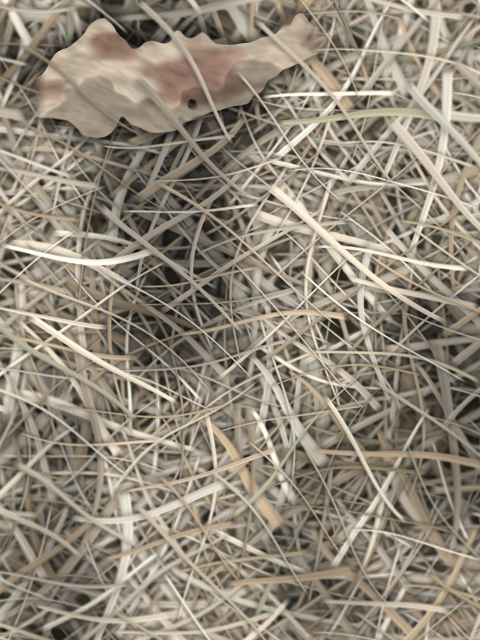
This texture is drawn by a WebGL 2 fragment shader. Its source:

```glsl
#version 300 es
precision highp float;

uniform vec2 u_resolution;
out vec4 fragColor;

const int LAYERS = 24;
const int LEAF_LAYER = 22;
const vec3 SOIL = vec3(0.16, 0.15, 0.12);
const vec3 STRAW = vec3(0.82, 0.765, 0.69);
const vec3 PALE = vec3(0.90, 0.875, 0.81);
const vec3 TAN = vec3(0.71, 0.63, 0.52);
const vec3 GREEN = vec3(0.60, 0.61, 0.48);

float hash(vec2 p) {
    return fract(sin(dot(p, vec2(127.1, 311.7))) * 43758.5);
}

vec4 hash4(vec2 p) {
    float phase = dot(p, vec2(127.1, 311.7));
    return fract(sin(phase + vec4(0.0, 1.3, 2.9, 4.1)) * vec4(43758.5, 22578.1, 19642.3, 31415.9));
}

float noise(vec2 p) {
    vec2 i = floor(p), f = fract(p);
    f = f * f * (3.0 - 2.0 * f);
    return mix(mix(hash(i), hash(i + vec2(1, 0)), f.x),
               mix(hash(i + vec2(0, 1)), hash(i + vec2(1, 1)), f.x), f.y);
}

float fbm(vec2 p) {
    return 0.65 * noise(p) + 0.35 * noise(p * 2.3 + 7.3);
}

vec3 strawColour(float pick, float tone) {
    vec3 c = mix(TAN, STRAW, smoothstep(0.0, 0.45, pick));
    c = mix(c, PALE, smoothstep(0.5, 0.95, pick));
    return mix(c, GREEN, 0.6 * step(0.965, tone));
}

// One bent, tapered blade with a soft shadow; t runs from -1 to 1 along its cell.
vec3 paintBlade(vec3 below, float t, float y, vec2 cell, vec4 shape, float depth, float blur, float gloom) {
    vec4 look = fract(shape.yzwx * 37.7);
    float phase = 3.5 * t + 6.28 * look.x;
    float tilt = 0.8 * (shape.y - 0.5), bend = 0.5 * (shape.z - 0.5);
    float curve = tilt * t + bend * (t * t - 0.3) + 0.09 * sin(phase);
    float slope = (tilt + 2.0 * bend * t + 0.31 * cos(phase)) * 2.0 * cell.y / cell.x;
    float across = (y - curve * cell.y) * inversesqrt(1.0 + slope * slope);
    float d = abs(across), reach = mix(0.6, 0.94, shape.w);
    if (d > 0.5 * cell.y || abs(t) > reach + 0.04) return below;

    float width = mix(0.0025, 0.0112, look.z * look.z) * mix(1.8, 1.0, depth);
    width *= mix(1.0, 0.4, 0.5 + 0.5 * t);
    float ends = 1.0 - smoothstep(reach - 0.08, reach + 0.04, abs(t));
    float shade = (across + width * 0.8) / (width * 0.8 + 0.004);
    below *= 1.0 - 0.22 * ends * exp(-shade * shade);
    if (d > width + blur) return below;

    float cover = ends * (1.0 - smoothstep(width - blur, width + blur, d));
    float side = clamp(across / width, -1.0, 1.0);
    float fibre = sin(side * 5.0 + look.w * 9.0 + 2.0 * t);
    float light = mix(0.72, 1.1, depth) * mix(0.82, 1.12, look.w);
    light *= mix(gloom, 1.0, 0.72 * depth) * (0.98 + 0.08 * side + 0.03 * fibre);
    return mix(below, strawColour(look.y, look.x) * light, cover);
}

// Curled dead leaf: a tapering body with folds, veins and russet stains.
vec3 paintLeaf(vec3 below, vec2 p, float blur) {
    float t = (p.x - 0.06) / 0.64;
    if (t < 0.0 || t > 1.0 || abs(p.y - 1.16) > 0.26) return below;
    float ragged = fbm(p * 15.0) - 0.5;
    float spine = 1.125 + 0.11 * t + 0.02 * sin(t * 9.0);
    float halfWidth = 0.14 * sqrt(min(t * 4.0, 1.0)) * (1.0 - 0.82 * t);
    float y = p.y - spine;
    float edge = abs(y) - halfWidth + 0.1 * ragged;
    float span = smoothstep(0.0, 0.06, t) * (1.0 - smoothstep(0.85, 1.0, t));
    float cover = span * (1.0 - smoothstep(-blur, blur, edge));
    below *= 1.0 - 0.5 * span * (1.0 - smoothstep(0.0, 0.045, edge));

    float stain = smoothstep(0.45, 0.7, fbm(p * vec2(9.0, 13.0) + 4.0));
    vec3 c = mix(vec3(0.76, 0.70, 0.62), vec3(0.50, 0.38, 0.33), stain * 0.8);
    float fold = y + 0.02 + 0.03 * sin(p.x * 23.0 + ragged * 4.0);
    c *= 0.78 + 0.24 * smoothstep(-0.012, 0.012, fold) + 0.22 * exp(-abs(fold) * 110.0);
    c *= 0.82 + 0.36 * fbm(vec2(p.x * 40.0 + y * 45.0, y * 45.0));
    return mix(below, c, cover);
}

void main() {
    vec2 uv = gl_FragCoord.xy / u_resolution.x;
    float pixel = 1.0 / u_resolution.x;
    float defocus = 0.0022 * smoothstep(0.25, 0.7, length(uv - vec2(0.52, 0.72)));
    float clump = 0.75 * noise(uv * 3.7 + 2.6) + 0.25 * noise(uv * 9.0 + 5.1);
    float gloom = mix(0.26, 1.08, smoothstep(0.22, 0.58, clump));
    vec3 colour = SOIL * (0.6 + 2.2 * gloom * fbm(uv * 12.0));

    // Layers of blades in staggered rows, from deep and blurred to near and crisp.
    for (int layer = 0; layer < LAYERS; layer++) {
        float n = float(layer);
        float depth = n / float(LAYERS - 1);
        float angle = 2.4 * n + 0.6;
        float blur = max(pixel, mix(0.006, 0.0016, depth) + defocus);
        vec2 cell = mix(0.34, 0.58, hash(vec2(n, 3.7))) * vec2(1.0, 0.165);
        vec2 warped = uv + 0.042 * sin(uv.yx * vec2(7.0, 6.0) + n * vec2(1.7, 2.3));
        vec2 axis = vec2(cos(angle), sin(angle));
        vec2 g = vec2(dot(warped, axis), dot(warped, vec2(-axis.y, axis.x))) / cell;
        for (int k = -1; k <= 1; k++) {
            float row = floor(g.y) + float(k);
            float along = g.x + 7.0 * hash(vec2(row, n + 0.5));
            vec4 shape = hash4(vec2(floor(along), row) + n * vec2(17.3, 5.9));
            float y = (g.y - row - mix(0.2, 0.8, shape.x)) * cell.y;
            colour = paintBlade(colour, 2.0 * fract(along) - 1.0, y, cell, shape, depth, blur, gloom);
        }
        if (layer == LEAF_LAYER) colour = paintLeaf(colour, uv, 0.003);
    }
    fragColor = vec4(clamp(colour, 0.0, 1.0), 1.0);
}
```
